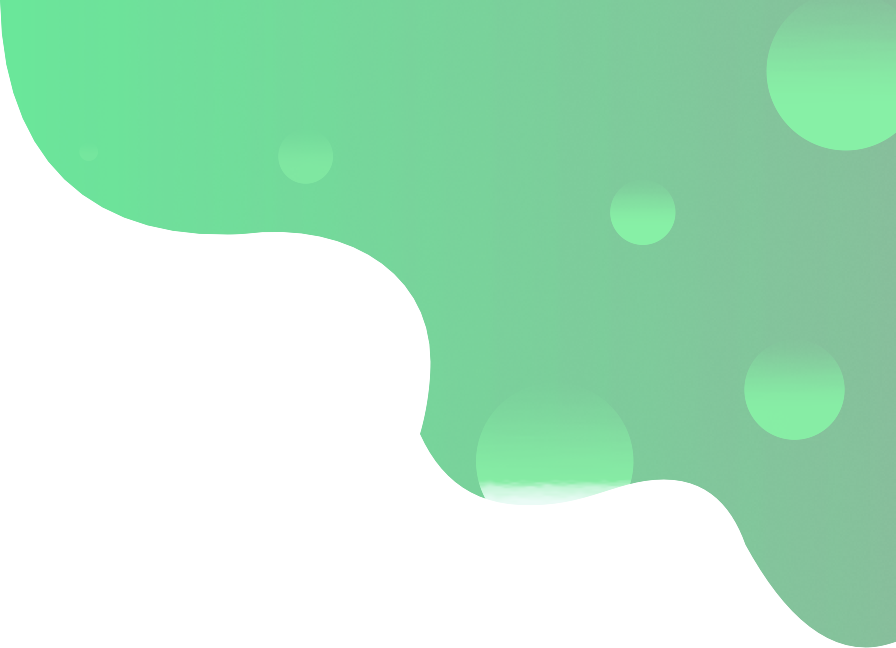
This background is drawn by a Shadertoy shader. Its source:

```glsl
// A green wavy sheet hangs from the top over white, dotted with glowing discs.
// Its lower rim is a chain of cubic curves, giving a signed distance by
// counting crossings; discs fade in from their tops over a side-lit gradient.

#define SPAN 768.0        // design units across the canvas
#define CURVE_STEPS 14    // straight pieces per curve
#define DISC_COUNT 6
#define BAND_WIDTH 11.0
#define BAND_AMOUNT 0.010
#define GRAIN_AMOUNT 0.008
#define LEFT_GREEN vec3(0.415, 0.905, 0.605)
#define RIGHT_GREEN vec3(0.530, 0.748, 0.610)
#define GLOW_GREEN vec3(0.530, 0.940, 0.650)
#define FOAM_WHITE vec3(0.920, 0.985, 0.965)

// Centre, radius and strength of each disc; y runs down from the top
const vec4 DISCS[DISC_COUNT] = vec4[DISC_COUNT](
    vec4(725.0, 61.0, 68.0, 1.0),
    vec4(551.0, 182.0, 28.0, 1.0),
    vec4(681.0, 334.0, 43.0, 0.95),
    vec4(475.5, 395.5, 67.5, 0.92),
    vec4(262.0, 134.0, 23.5, 0.60),
    vec4(76.0, 130.0, 8.0, 0.30));

float hash(vec2 p) {
    vec3 q = fract(p.xyx * 0.1031);
    q += dot(q, q.yzx + 33.33);
    return fract((q.x + q.y) * q.z);
}

float noise(vec2 p) {
    vec2 i = floor(p);
    vec2 f = smoothstep(0.0, 1.0, fract(p));
    float low = mix(hash(i), hash(i + vec2(1, 0)), f.x);
    float high = mix(hash(i + vec2(0, 1)), hash(i + vec2(1, 1)), f.x);
    return mix(low, high, f.y);
}

// Adds one cubic to the rim: nearest distance, and a sign flip per crossing below p
void addCurve(vec2 p, vec2 a, vec2 b, vec2 c, vec2 d, inout float dist, inout float side) {
    vec2 start = a;
    for (int i = 1; i <= CURVE_STEPS; i++) {
        float t = float(i) / float(CURVE_STEPS);
        float s = 1.0 - t;
        vec2 end = s * s * s * a + 3.0 * s * t * (s * b + t * c) + t * t * t * d;
        vec2 along = end - start;
        vec2 rel = p - start;
        float h = clamp(dot(rel, along) / dot(along, along), 0.0, 1.0);
        dist = min(dist, length(rel - along * h));
        if ((start.x > p.x) != (end.x > p.x) && rel.x * along.y / along.x > rel.y) side = -side;
        start = end;
    }
}

// Signed distance to the rim, negative inside the sheet
float sheetDistance(vec2 p) {
    float dist = 1e5;
    float side = 1.0;
    addCurve(p, vec2(0, 0), vec2(2, 140), vec2(80, 203), vec2(195, 201), dist, side);
    addCurve(p, vec2(195, 201), vec2(206, 201), vec2(214, 200), vec2(225, 199), dist, side);
    addCurve(p, vec2(225, 199), vec2(306, 195), vec2(369, 238), vec2(369, 310), dist, side);
    addCurve(p, vec2(369, 310), vec2(369, 332), vec2(365, 355), vec2(360, 372), dist, side);
    addCurve(p, vec2(360, 372), vec2(378, 412), vec2(408, 434), vec2(455, 433), dist, side);
    addCurve(p, vec2(455, 433), vec2(505, 433), vec2(530, 411), vec2(569, 411), dist, side);
    addCurve(p, vec2(569, 411), vec2(608, 411), vec2(628, 436), vec2(639, 467), dist, side);
    addCurve(p, vec2(639, 467), vec2(668, 520), vec2(702, 555), vec2(742, 555), dist, side);
    addCurve(p, vec2(742, 555), vec2(753, 555), vec2(764, 552), vec2(776, 547), dist, side);
    return dist * side;
}

void mainImage(out vec4 fragColor, in vec2 fragCoord) {
    float pixel = SPAN / iResolution.x;
    vec2 p = vec2(fragCoord.x, iResolution.y - fragCoord.y) * pixel;
    float across = p.x / SPAN;

    // Sideways gradient with faint upright bands and grain
    vec3 color = mix(LEFT_GREEN, RIGHT_GREEN, across);
    float band = noise(vec2(p.x / BAND_WIDTH, 3.0)) - 0.5;
    float grain = hash(floor(p / 1.5)) - 0.5;
    color += vec3(0.6, -1.0, 0.2) * band * BAND_AMOUNT;
    color += grain * GRAIN_AMOUNT * across;

    // Discs, clear at the top and bright below, with level streaks
    float streak = noise(vec2(p.x / 45.0, p.y / 2.5)) - 0.5;
    for (int i = 0; i < DISC_COUNT; i++) {
        vec4 disc = DISCS[i];
        vec2 rel = p - disc.xy;
        float cover = 1.0 - smoothstep(-0.5 * pixel, 0.5 * pixel, length(rel) - disc.z);
        float height = rel.y / disc.z;
        float fade = smoothstep(-1.15, 0.45, height + 0.08 * streak);
        color = mix(color, GLOW_GREEN, cover * fade * disc.w);

        // White foam where the rim cuts through a disc
        if (i == 3) {
            float ragged = p.y + 3.0 * (noise(p / vec2(7.0, 2.0)) - 0.5);
            float foam = 0.65 * smoothstep(411.0, 419.0, ragged)
                       + 0.35 * smoothstep(417.0, 432.0, ragged);
            color = mix(color, FOAM_WHITE, cover * foam);
        }
    }

    // Cut the sheet out of white
    float outside = smoothstep(-0.5 * pixel, 0.5 * pixel, sheetDistance(p));
    fragColor = vec4(mix(color, vec3(1.0), outside), 1.0);
}
```
